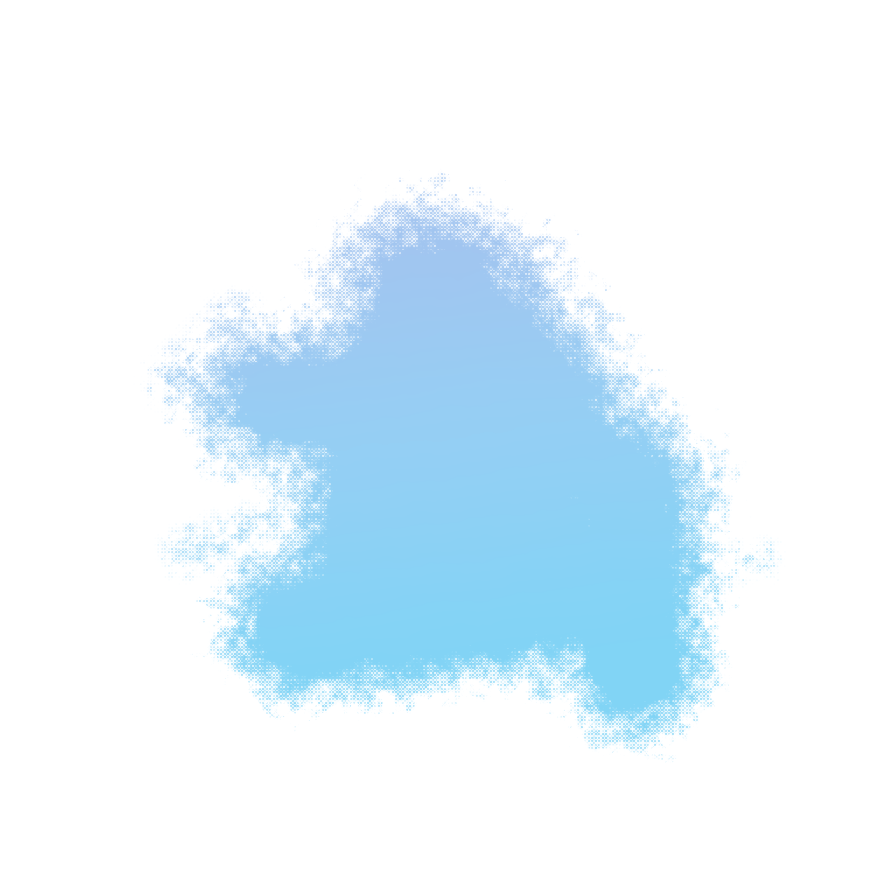
Write a WebGL 1 fragment shader that draws this background.

```glsl
precision highp float;
// A soft blue sponge-painted patch with a grainy, dithered fringe on white.
uniform vec2 u_resolution;

float hash(vec2 p) {
  vec3 q = fract(vec3(p.xyx) * 0.1031);
  q += dot(q, q.yzx + 33.33);
  return fract((q.x + q.y) * q.z);
}

float valueNoise(vec2 p) {
  vec2 cell = floor(p), f = fract(p);
  f = f * f * (3.0 - 2.0 * f);
  return mix(mix(hash(cell), hash(cell + vec2(1, 0)), f.x),
             mix(hash(cell + vec2(0, 1)), hash(cell + vec2(1, 1)), f.x), f.y);
}

float fbm(vec2 p) {
  float sum = 0.0, amplitude = 0.5;
  for (int i = 0; i < 4; i++) {
    sum += amplitude * valueNoise(p);
    p = p * 2.1 + 17.3;
    amplitude *= 0.6;
  }
  return sum / 1.088;
}

float capsule(vec2 p, vec2 a, vec2 b, float radius) {
  vec2 pa = p - a, ba = b - a;
  return length(pa - ba * clamp(dot(pa, ba) / dot(ba, ba), 0.0, 1.0)) - radius;
}

float smoothUnion(float a, float b) {
  float h = max(0.04 - abs(a - b), 0.0) / 0.04;
  return min(a, b) - h * h * 0.01;
}

// Lobes of the patch: crown, left arm, body, right shoulder, feet and base
float patchDistance(vec2 p) {
  float d = capsule(p, vec2(0.466, 0.682), vec2(0.503, 0.684), 0.073);
  d = smoothUnion(d, capsule(p, vec2(0.312, 0.551), vec2(0.495, 0.565), 0.072));
  d = smoothUnion(d, capsule(p, vec2(0.508, 0.570), vec2(0.535, 0.401), 0.141));
  d = smoothUnion(d, capsule(p, vec2(0.440, 0.520), vec2(0.440, 0.370), 0.100));
  d = smoothUnion(d, capsule(p, vec2(0.605, 0.565), vec2(0.697, 0.450), 0.064));
  d = smoothUnion(d, capsule(p, vec2(0.697, 0.450), vec2(0.706, 0.264), 0.074));
  d = smoothUnion(d, capsule(p, vec2(0.440, 0.330), vec2(0.660, 0.350), 0.074));
  return smoothUnion(d, capsule(p, vec2(0.335, 0.300), vec2(0.469, 0.330), 0.073));
}

// Faint stray strokes beyond the main edge
float wisps(vec2 p) {
  float d = capsule(p, vec2(0.190, 0.575), vec2(0.265, 0.645), 0.018);
  d = min(d, capsule(p, vec2(0.210, 0.385), vec2(0.310, 0.425), 0.016));
  d = min(d, capsule(p, vec2(0.780, 0.365), vec2(0.850, 0.375), 0.008));
  d = min(d, capsule(p, vec2(0.590, 0.675), vec2(0.655, 0.610), 0.012));
  return 1.0 - smoothstep(-0.015, 0.035, d);
}

float bayer2(vec2 a) {
  a = floor(a);
  return fract(a.x * 0.5 + a.y * a.y * 0.75);
}

void main() {
  float side = min(u_resolution.x, u_resolution.y);
  vec2 uv = (gl_FragCoord.xy - 0.5 * u_resolution) / side + 0.5;

  // Paint density: ragged falloff from the edge, solid well inside
  float clumps = fbm(uv * 85.0) - 0.5;
  float drift = fbm(uv * 22.0 + 9.0) - 0.5;
  float softness = mix(0.065, 0.09, smoothstep(0.2, 0.5, uv.y));
  float inward = -patchDistance(uv) / softness;
  float density = 0.5 + inward + 1.0 * clumps + 0.55 * drift;
  density += 0.6 * smoothstep(0.25, 0.6, inward);
  density = max(density, wisps(uv) * (0.27 + 1.1 * clumps));

  // Fine ordered grain with a little random scatter, over a soft wash
  vec2 grain = floor(uv * 512.0);
  float threshold = bayer2(grain * 0.5) * 0.25 + bayer2(grain);
  threshold = 0.12 + 0.75 * threshold + 0.2 * (hash(grain) - 0.5);
  float dots = smoothstep(threshold - 0.22, threshold + 0.22, density);
  dots *= smoothstep(0.02, 0.25, density);
  float cover = mix(smoothstep(0.05, 0.95, density), dots, 0.55);

  // Periwinkle above, cyan below, leaning slightly to the right
  float height = uv.y - 0.12 * (uv.x - 0.5) + 0.02 * drift;
  vec3 paint = mix(vec3(0.505, 0.83, 0.962), vec3(0.585, 0.81, 0.955),
                   smoothstep(0.22, 0.56, height));
  paint = mix(paint, vec3(0.635, 0.77, 0.94), smoothstep(0.48, 0.78, height));

  gl_FragColor = vec4(mix(vec3(1.0), paint, cover), 1.0);
}
```
